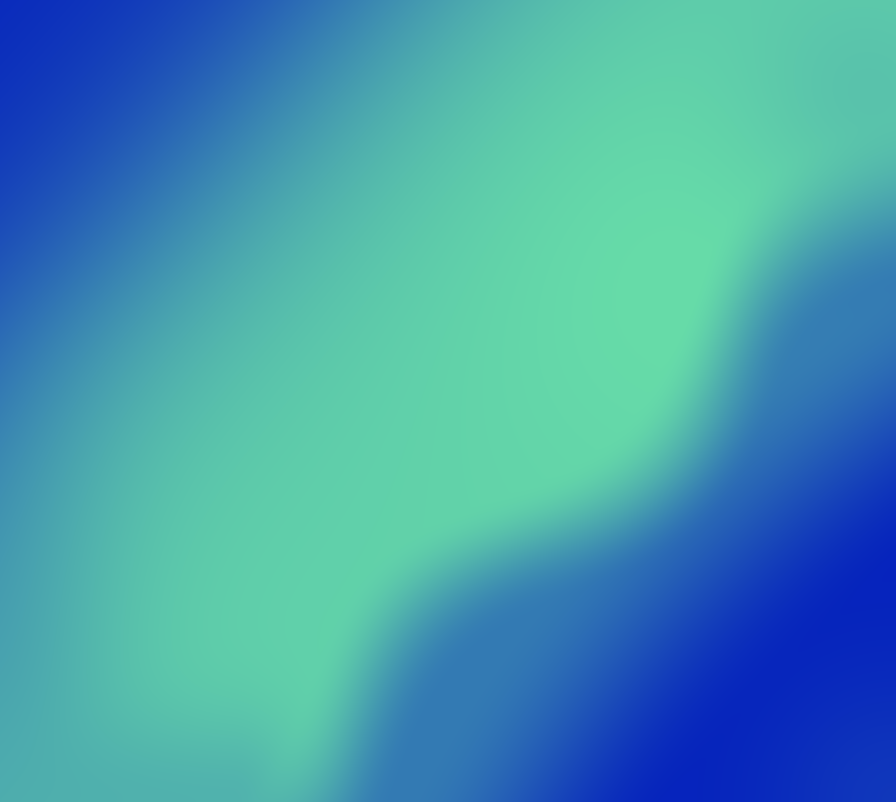
This background is drawn by a WebGL 2 fragment shader. Its source:

```glsl
#version 300 es
precision highp float;
// A soft diagonal band of mint green between two deep blue corners.
// One scalar field (0 blue, 1 mint) is built from a logistic rise, two
// ramps along the diagonal (the first bent by a sine) and soft spots.

#define DEEP_BLUE vec3(0.02, 0.135, 0.74)
#define MINT vec3(0.40, 0.86, 0.66)
#define ASPECT 1.12
#define RISE_CENTER 0.423
#define RISE_WIDTH 0.143
#define EDGE_START 1.239
#define EDGE_WIDTH 0.233
#define WAVE_AMOUNT 0.07
#define WAVE_FREQUENCY 6.63

uniform vec2 u_resolution;
out vec4 fragColor;

float bell(float x, float radius) {
  return exp(-x * x / (radius * radius));
}

float spot(vec2 p, vec2 center, float radius) {
  return bell(length(p - center), radius);
}

// Rise from the upper left corner into the band
float upperRise(vec2 p) {
  float u = p.x + 0.9 * p.y;
  return 0.95 / (1.0 + exp((RISE_CENTER - u) / RISE_WIDTH));
}

// Fall towards the lower right: a wavy shoulder, then a long slope
float lowerFall(vec2 p) {
  float along = p.x + p.y;
  float across = p.x - p.y;
  float start = EDGE_START + WAVE_AMOUNT * sin(WAVE_FREQUENCY * across);
  float width = EDGE_WIDTH + 0.146 * smoothstep(0.51, 1.02, across);
  float bend = 0.24 * (across - 0.175) * (across - 0.175);
  float shoulder = smoothstep(start, start + width, along);
  float slope = smoothstep(1.4, 1.822, along - bend);
  return 1.0 - 0.5 * (shoulder + slope);
}

// Dimming along the left and bottom borders
float borderShade(vec2 p) {
  float left = bell(p.x, 0.16) * smoothstep(0.36, 0.87, p.y);
  float bottom = bell(1.0 - p.y, 0.11) * (1.0 - smoothstep(0.29, 0.44, p.x));
  return 1.0 - (1.0 - left) * (1.0 - bottom);
}

void main() {
  // Height units, with y running down from the top
  vec2 uv = gl_FragCoord.xy / u_resolution;
  vec2 p = vec2(uv.x * ASPECT, 1.0 - uv.y);

  float light = upperRise(p) + 0.06 * spot(p, vec2(0.853, 0.335), 0.28);
  light -= 0.17 * borderShade(p);
  light -= 0.10 * spot(p, vec2(1.08, 0.13), 0.16);
  light *= lowerFall(p);
  light += 0.11 * spot(p, vec2(ASPECT, 1.0), 0.16);

  fragColor = vec4(mix(DEEP_BLUE, MINT, clamp(light, 0.0, 1.0)), 1.0);
}
```
